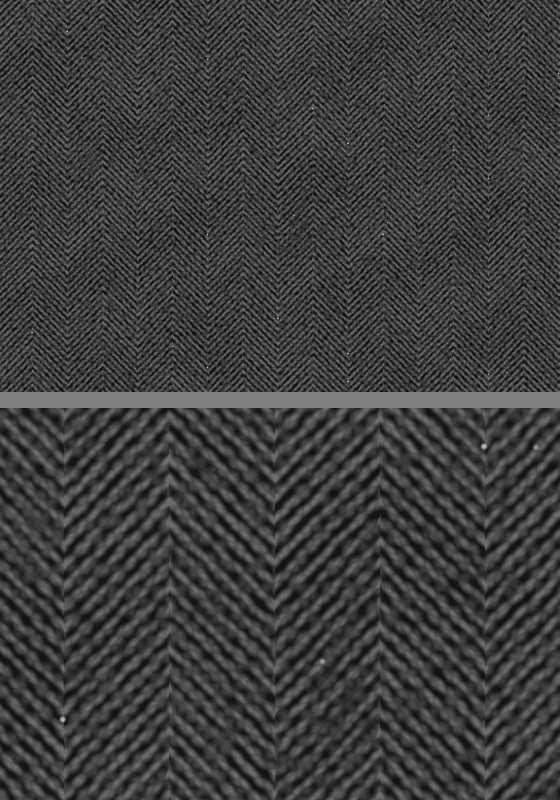
Top, the full canvas; bottom, a detail of the centre.
Write a Shadertoy shader that draws this texture.

```glsl
// Charcoal herringbone cloth: sixteen columns of fine diagonal twill that
// mirror at each seam. A zigzag shifts a sine wave to make the threads;
// cellular noise gives the fibre grain, and hashed dots the pale flecks.

float hash(vec2 p) {
    return fract(sin(dot(p, vec2(127.1, 311.7))) * 4375.85);
}

// Distance to the nearest jittered point, one point per cell.
float cellular(vec2 p) {
    vec2 cell = floor(p);
    float nearest = 2.0;
    for (int j = -1; j <= 1; j++) {
        for (int i = -1; i <= 1; i++) {
            vec2 c = cell + vec2(i, j);
            vec2 point = c + vec2(hash(c), hash(c + 37.3));
            nearest = min(nearest, distance(p, point));
        }
    }
    return nearest;
}

// Sparse soft dots on a square grid; the spacing is in canvas widths.
float flecks(vec2 p, float spacing, float chance) {
    vec2 cell = floor(p / spacing);
    vec2 centre = (cell + 0.3 + 0.4 * vec2(hash(cell + 5.1), hash(cell + 8.7))) * spacing;
    float present = step(1.0 - chance, hash(cell + 61.0));
    return present * (1.0 - smoothstep(0.0004, 0.0024, distance(p, centre)));
}

void mainImage(out vec4 fragColor, in vec2 fragCoord) {
    vec2 p = fragCoord / iResolution.x;

    // Columns: even ones lean right, odd ones lean left.
    float columns = 15.95;
    float x = p.x * columns + 0.075;
    float column = floor(x);
    float across = fract(x);
    float odd = mod(column, 2.0);
    float lean = 1.0 - 2.0 * odd;
    float zigzag = mix(across, 1.0 - across, odd) / columns;

    // Twill: fifty-six threads down the cloth, at 45 degrees.
    float wobble = 0.05 * sin(p.x * 21.0 + p.y * 33.0);
    float thread = (p.y - zigzag) * 80.0 + wobble + 0.16 * hash(vec2(column, 3.0));
    float wave = cos(6.2832 * thread);
    float tone = 0.226 + 0.106 * wave;

    // Fibre grain, drawn out along each thread, and uneven yarn.
    float along = p.x * lean + p.y;
    float grain = cellular(vec2(along * 95.0 + column * 17.0, thread * 1.9));
    tone += 0.26 * (0.46 - grain);
    tone += 0.04 * (hash(vec2(floor(thread + 0.5), column)) - 0.5) * (0.5 + 0.5 * wave);

    // Broad, faint changes of shade.
    tone += 0.006 * (sin(p.x * 23.0 + 3.0 * sin(p.y * 14.0)) + sin(p.y * 31.0 - p.x * 12.0));
    tone += 0.02 * (0.46 - cellular(p * 26.0 + 4.0));

    // Seams: broken pale stitches where the threads meet.
    float seam = floor(x + 0.5);
    float seamDistance = abs(x - seam) / columns;
    float stitch = hash(vec2(seam, floor(thread + 0.5)));
    float seamLine = 1.0 - smoothstep(0.0005, 0.0025, seamDistance);
    tone += seamLine * (0.1 * stitch * max(wave, 0.0) + 0.015);

    // Flecks: most along the seams, a few scattered over the cloth.
    vec2 onSeam = vec2((x - seam) / columns, p.y);
    float row = floor(p.y * 80.0);
    float present = step(0.983, hash(vec2(seam + 11.0, row)));
    float seamFleck = present * (1.0 - smoothstep(0.0005, 0.0026,
        distance(onSeam, vec2(-0.0008, (row + 0.5) / 80.0))));
    float fleck = max(0.75 * seamFleck, 0.5 * flecks(p, 0.014, 0.006));
    tone = mix(clamp(tone, 0.08, 0.42), 0.9, fleck);

    fragColor = vec4(vec3(tone), 1.0);
}
```
